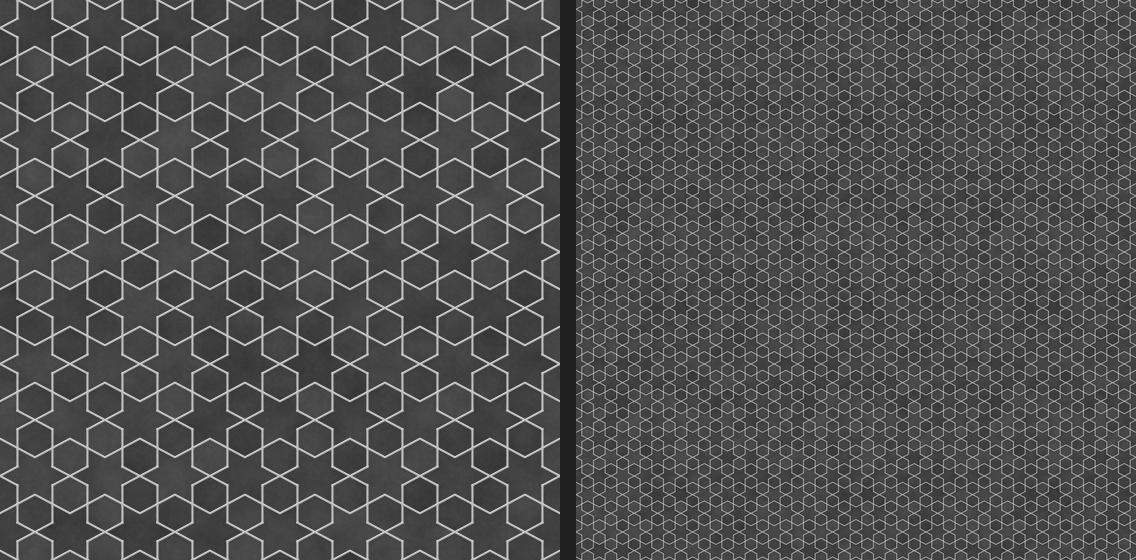
Left: one tile. Right: repeated 3 by 3.
Write a WebGL 1 fragment shader that draws this pattern.

```glsl
precision highp float;
// Dark stone tiling of six-pointed stars and hexagons with pale raised grout.

uniform vec2 u_resolution;

const float STARS_ACROSS = 8.0;
const float ROWS_DOWN = 10.0;          // even, because odd rows are shifted by half a star
const float ROW_HEIGHT = 0.8;          // in star widths
const float SLOPE = 8.0 / 15.0;        // of the slanted edges
const float GROUT_HALF_WIDTH = 0.0145;
const float GROUT_SOFTNESS = 0.008;
const float CORNER_ROUNDING = 0.016;
const float GROUT_TONE = 0.77;
const float GROUT_RELIEF = 0.09;
const float STONE_TONE = 0.263;
const float TILE_VARIATION = 0.045;
const float CLOUD_STRENGTH = 0.085;
const float GRAIN_STRENGTH = 0.022;
const float EDGE_SHADE = 0.08;
const vec2 LIGHT_DIRECTION = vec2(-0.6, 0.8);

float hash(vec2 p) {
    return fract(sin(dot(p, vec2(127.1, 311.7))) * 43758.5453);
}

// Value noise that wraps after a whole number of cells.
float wrappedNoise(vec2 uv, float cells) {
    vec2 p = uv * cells;
    vec2 i = floor(p);
    vec2 f = fract(p);
    f = f * f * (3.0 - 2.0 * f);
    vec2 a = mod(i, cells);
    vec2 b = mod(i + 1.0, cells);
    return mix(mix(hash(a), hash(vec2(b.x, a.y)), f.x),
               mix(hash(vec2(a.x, b.y)), hash(b), f.x), f.y);
}

float clouds(vec2 uv) {
    float sum = 0.0;
    float weight = 0.5;
    float cells = 20.0;
    for (int octave = 0; octave < 4; octave++) {
        sum += weight * wrappedNoise(uv, cells);
        weight *= 0.5;
        cells *= 2.0;
    }
    return sum / 0.9375;
}

float segmentDistance(vec2 p, vec2 a, vec2 b) {
    vec2 ab = b - a;
    return length(p - a - ab * clamp(dot(p - a, ab) / dot(ab, ab), 0.0, 1.0));
}

float smoothMin(float a, float b) {
    float h = max(CORNER_ROUNDING - abs(a - b), 0.0) / CORNER_ROUNDING;
    return min(a, b) - h * h * CORNER_ROUNDING * 0.25;
}

// Half-star columns: xy is the position from the star centre, zw its column and row.
vec4 locateStar(vec2 p) {
    float column = floor(p.x * 2.0 + 0.5);
    float shift = mod(column, 2.0);
    float y = p.y - ROW_HEIGHT * (0.5 + shift);
    float pair = floor(y / (2.0 * ROW_HEIGHT) + 0.5);
    return vec4(p.x - 0.5 * column, y - 2.0 * ROW_HEIGHT * pair,
                column, 2.0 * pair + shift);
}

// Distance to the nearest grout line.
float groutDistance(vec2 p) {
    vec2 q = abs(locateStar(p).xy);
    float notch = 0.5 * SLOPE;
    float low = 0.25 * SLOPE;
    float high = ROW_HEIGHT - low;
    float d = segmentDistance(q, vec2(0.0, notch), vec2(0.5, 2.0 * notch));
    d = smoothMin(d, segmentDistance(q, vec2(0.25, low), vec2(0.25, high)));
    d = smoothMin(d, segmentDistance(q, vec2(0.25, high), vec2(0.0, ROW_HEIGHT)));
    return smoothMin(d, segmentDistance(q, vec2(0.25, low), vec2(0.5, 0.0)));
}

// One identity per star or hexagon, wrapped at the canvas edge.
vec2 tileIdentity(vec2 p) {
    vec4 star = locateStar(p);
    vec2 q = abs(star.xy);
    vec2 side = sign(star.xy);
    vec2 id = star.zw;
    if (q.y > ROW_HEIGHT - q.x * SLOPE) {
        id += side;                    // tip of a neighbouring star
    } else if (q.y > (0.5 + q.x) * SLOPE) {
        id.y += 0.5 * side.y;          // hexagon above or below the star
    }
    return mod(id, vec2(2.0 * STARS_ACROSS, ROWS_DOWN));
}

void main() {
    vec2 uv = gl_FragCoord.xy / u_resolution;
    vec2 p = uv * vec2(STARS_ACROSS, ROWS_DOWN * ROW_HEIGHT);
    float pixel = STARS_ACROSS / min(u_resolution.x, u_resolution.y);
    float d = groutDistance(p);

    // Stone: a tone per tile, cloudy mottling and fine grain
    vec2 id = tileIdentity(p);
    vec2 offset = vec2(hash(id + 3.7), hash(id + 9.2));
    float grain = wrappedNoise(uv, 256.0) - 0.5;
    float stone = STONE_TONE + TILE_VARIATION * (hash(id + 0.5) - 0.5);
    stone += CLOUD_STRENGTH * (clouds(uv + offset) - 0.5) + GRAIN_STRENGTH * grain;
    stone *= 1.0 - EDGE_SHADE * exp(-d / 0.04);

    // Grout: rounded ridge lit from the upper left
    vec2 reach = LIGHT_DIRECTION * 0.006;
    float facing = (groutDistance(p + reach) - groutDistance(p - reach)) / 0.012;
    float grout = GROUT_TONE + GROUT_RELIEF * facing + GRAIN_STRENGTH * grain;

    float soft = max(GROUT_SOFTNESS, 0.6 * pixel);
    float cover = 1.0 - smoothstep(GROUT_HALF_WIDTH - soft, GROUT_HALF_WIDTH + soft, d);
    gl_FragColor = vec4(vec3(mix(stone, grout, cover)), 1.0);
}
```
